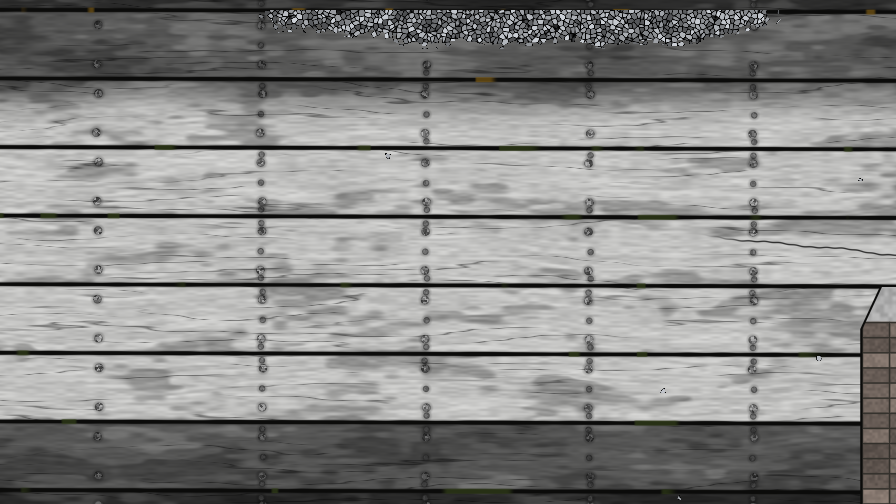
Give the GLSL for this texture, as a Shadertoy shader.

```glsl
// Weathered grey deck boards with dark gaps, columns of nails, cracks and loose gravel.
// Boards repeat by height; sine-warped streaks make the grain, cellular noise makes
// the gravel and nail heads, and a small paved corner closes the right side.

const float BOARD = 0.1361;      // board pitch, in canvas heights
const float FIRST_GAP = 0.0278;
const float NAIL_PITCH = 0.3252;
const float NAIL_START = 0.194;
const float NAIL_ROWS[5] = float[5](0.10, 0.215, 0.49, 0.785, 0.90);
const vec3 GAP_COLOR = vec3(0.045, 0.045, 0.04);
const vec3 BRICK_COLOR = vec3(0.47, 0.42, 0.39);

float hash(vec2 p) {
    vec3 q = fract(vec3(p.xyx) * 0.1031);
    q += dot(q, q.yzx + 33.33);
    return fract((q.x + q.y) * q.z);
}

float noise(vec2 p) {
    vec2 i = floor(p), f = fract(p);
    f = f * f * (3.0 - 2.0 * f);
    return mix(mix(hash(i), hash(i + vec2(1, 0)), f.x),
               mix(hash(i + vec2(0, 1)), hash(i + vec2(1, 1)), f.x), f.y);
}

// Nearest distance, border distance and random value of the nearest cell
vec3 cellular(vec2 p) {
    vec2 base = floor(p);
    float near = 9.0, second = 9.0, id = 0.0;
    for (int y = -1; y <= 1; y++)
    for (int x = -1; x <= 1; x++) {
        vec2 c = base + vec2(x, y);
        float d = length(c + vec2(hash(c), hash(c + 57.0)) - p);
        if (d < near) { second = near; near = d; id = hash(c + 19.0); }
        else second = min(second, d);
    }
    return vec3(near, second - near, id);
}

float cover(float d, float px) { return 1.0 - smoothstep(-px, px, d); }

float sineWarp(vec2 p) {
    return sin(p.x * 5.0 + p.y * 9.0) + 0.5 * sin(p.x * 11.7 - p.y * 23.0)
         + 0.25 * sin(p.x * 27.0 + p.y * 41.0);
}

// Sun-bleached in the middle, dark and damp at both ends
float boardTone(float s, float x) {
    float fade = smoothstep(5.25, 6.15, s + 0.3 * (noise(vec2(x * 3.0, s * 2.0)) - 0.5));
    float dark = max(fade, 1.0 - step(1.0, s));
    float edge = step(7.0, s) + 1.0 - step(0.0, s);
    return mix(mix(0.755, 0.335, dark), 0.17, edge);
}

float woodTone(vec2 p, float s, float row) {
    vec2 q = p + vec2(row * 7.3, 0.0);
    float warp = sineWarp(q);
    float base = boardTone(s, p.x);
    float streak = noise(vec2(q.x * 9.0, q.y * 190.0 + warp * 1.5)) - 0.5;
    float fine = noise(vec2(q.x * 50.0, q.y * 230.0)) - 0.5;
    float patches = 0.65 * noise(vec2(q.x * 5.0, q.y * 22.0 + warp * 0.4))
                  + 0.35 * noise(vec2(q.x * 26.0, q.y * 95.0));
    float stain = smoothstep(0.56, 0.76, patches);
    float pale = 1.0 - smoothstep(0.25, 0.45, patches);
    return base * (1.0 + 0.14 * streak + 0.13 * fine - 0.24 * stain)
         + 0.10 * pale * (1.0 - smoothstep(0.4, 0.6, base));
}

// Thin wandering splits that follow the grain
float cracks(vec2 p, float v, float row, float px) {
    vec2 q = vec2(p.x + row * 5.7, v);
    float f = v * 7.0 + 2.2 * noise(q * vec2(3.2, 2.0)) + 0.2 * sineWarp(q * 2.0);
    float d = abs(fract(f) - 0.5) * BOARD / 7.0;
    float mask = smoothstep(0.5, 0.68, noise(vec2(q.x * 5.0, floor(f) * 3.1 + row)));
    return cover(d - 0.0006, px) * mask;
}

float longCrack(vec2 p, float px) {
    float y = 0.53 - (p.x - 1.41) * 0.095 + 0.0025 * sineWarp(p.xx * 3.0);
    return cover(abs(p.y - y) - 0.0014, px) * smoothstep(1.38, 1.5, p.x);
}

vec3 addNails(vec3 col, vec2 p, float v, float row, float px) {
    float column = floor((p.x - NAIL_START) / NAIL_PITCH + 0.5);
    float speck = cellular(p * 230.0).z;
    for (int k = 0; k < 5; k++) {
        bool large = k == 1 || k == 3;
        float r = hash(vec2(column + 3.0, row * 5.0 + float(k)));
        if (!large && (column < 0.5 || r < 0.15)) continue;
        vec2 c = vec2(NAIL_START + column * NAIL_PITCH + (r - 0.5) * 0.006, NAIL_ROWS[k] * BOARD);
        float d = length(vec2(p.x, v * BOARD) - c) - (large ? 0.0085 : 0.0062);
        float head = large ? mix(0.2, 0.72, speck) : mix(0.32, 0.48, speck);
        head *= 1.0 - 0.4 * smoothstep(-0.003, 0.0, d);
        col *= 1.0 - 0.18 * (1.0 - smoothstep(0.0, 0.007, d));
        col = mix(col, vec3(head) * mix(0.6, 1.0, smoothstep(0.3, 0.6, col.g)), cover(d, px) * 0.9);
    }
    return col;
}

vec3 addGravel(vec3 col, vec2 p) {
    vec3 stone = cellular(p * 105.0);
    float hump = smoothstep(0.5, 0.85, p.x) * (1.0 - smoothstep(1.3, 1.6, p.x));
    float depth = 0.025 + 0.036 * hump + 0.02 * (noise(p * 16.0) - 0.5);
    float inside = smoothstep(-0.012, 0.012, p.y - 0.978 + depth) * step(p.y, 0.981);
    inside *= smoothstep(0.5, 0.56, p.x) * (1.0 - smoothstep(1.5, 1.56, p.x));
    float shade = mix(0.3, 0.82, stone.z) * smoothstep(0.0, 0.3, stone.y);
    return mix(col, shade * vec3(0.98, 1.0, 1.03), step(hash(vec2(stone.z * 91.0, 4.0)), inside));
}

vec3 paving(vec2 p, float px) {
    vec2 g = (p - vec2(1.711, 0.0)) / vec2(0.054, 0.03);
    vec2 f = (0.5 - abs(fract(g) - 0.5)) * vec2(0.054, 0.03);
    float joint = cover(min(f.x, f.y) - 0.0016, px);
    vec3 brick = BRICK_COLOR * (0.75 + 0.4 * hash(floor(g) + 8.0) + 0.2 * (noise(p * 180.0) - 0.5));
    vec3 slab = vec3(0.67) * (0.9 + 0.2 * noise(p * 120.0));
    return mix(mix(brick, vec3(0.2, 0.19, 0.17), joint), slab, cover(0.362 - p.y, px));
}

void mainImage(out vec4 fragColor, in vec2 fragCoord) {
    float px = 0.75 / iResolution.y;
    vec2 p = fragCoord / iResolution.y;
    float s = (p.y + 0.0026 * p.x - FIRST_GAP) / BOARD;
    float row = floor(s), v = s - row;

    // Wood, splits and nails
    vec3 col = woodTone(p, s, row) * vec3(1.0, 1.0, 0.992);
    col *= 1.0 - 0.5 * max(cracks(p, v, row, px), 1.5 * longCrack(p, px));
    col = addNails(col, p, v, row, px);

    // Gaps with soft worn edges and traces of moss
    float gap = abs(s - floor(s + 0.5)) * BOARD;
    col *= 1.0 - 0.28 * (1.0 - smoothstep(0.003, 0.008, gap));
    col = mix(col, GAP_COLOR, cover(gap - 0.0033 - 0.001 * noise(p * 30.0), px));
    float gapRow = floor(s + 0.5);
    float moss = smoothstep(0.85, 0.93, noise(vec2(p.x * 22.0, gapRow * 9.0))) * cover(gap - 0.005, px);
    vec3 mossColor = gapRow > 5.5 ? vec3(0.48, 0.35, 0.08) : vec3(0.2, 0.25, 0.1);
    col = mix(col, mossColor, 0.7 * moss);
    col = addGravel(col, p);

    // Cut board ends and the paved corner
    float end = row > 2.5 ? 9.0 : 1.709 + 0.464 * max(0.0, p.y - 0.347);
    col = mix(paving(p, px), col, cover(p.x - end, px));
    col = mix(col, GAP_COLOR, cover(abs(p.x - end) - 0.0022, px));
    fragColor = vec4(clamp(col, 0.0, 1.0), 1.0);
}
```
